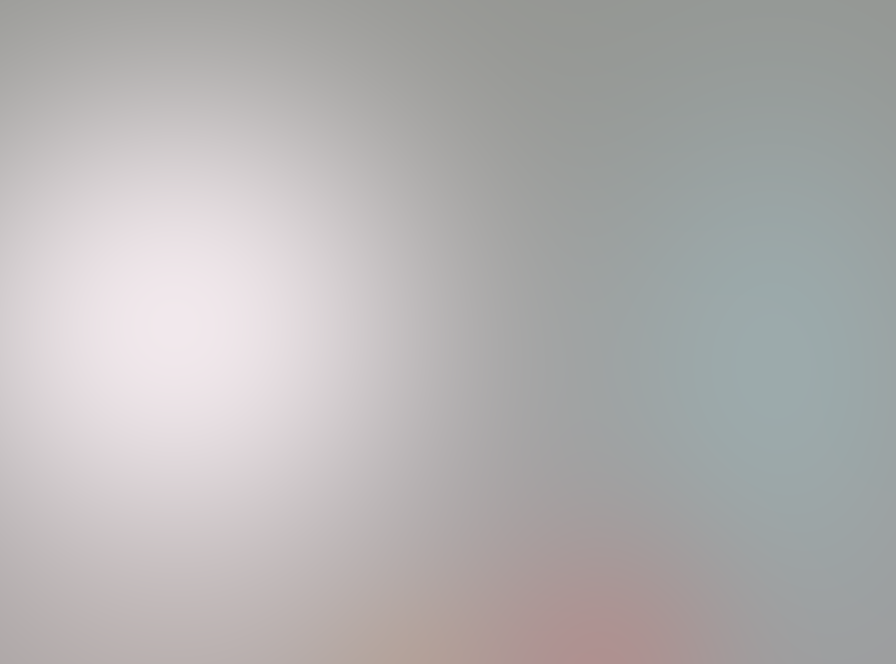
Write a Shadertoy shader that draws this background.

```glsl
// Soft blurred backdrop: a pale pink glow on grey, with teal and rose tints.

// Base gradient
const vec3 GREY_BOTTOM = vec3(0.615, 0.605, 0.610);
const vec3 GREY_TOP    = vec3(0.580, 0.585, 0.570);

// Glow colours
const vec3 PALE_PINK = vec3(0.945, 0.910, 0.925);
const vec3 TEAL      = vec3(0.610, 0.667, 0.672);
const vec3 ROSE      = vec3(0.690, 0.560, 0.555);
const vec3 TAN       = vec3(0.700, 0.620, 0.570);
const vec3 WARM_GREY = vec3(0.735, 0.685, 0.670);

// Glow centres and radii, as fractions of the canvas
const vec2 PINK_CENTER = vec2(0.195, 0.510);
const vec2 PINK_RADIUS = vec2(0.290, 0.385);
const vec2 TEAL_CENTER = vec2(0.866, 0.445);
const vec2 TEAL_RADIUS = vec2(0.210, 0.420);
const vec2 ROSE_CENTER = vec2(0.665, -0.020);
const vec2 ROSE_RADIUS = vec2(0.150, 0.210);
const vec2 TAN_CENTER  = vec2(0.470, -0.020);
const vec2 TAN_RADIUS  = vec2(0.130, 0.140);
const vec2 WARM_CENTER = vec2(0.210, 0.000);
const vec2 WARM_RADIUS = vec2(0.300, 0.280);

// Falloff exponents: higher values give a flatter core
const float SOFT_FALLOFF = 2.0;
const float PINK_FALLOFF = 2.2;

// Elliptical bell: 1 at the centre, fading smoothly to 0
float glow(vec2 uv, vec2 center, vec2 radius, float falloff) {
    float d = length((uv - center) / radius);
    return exp(-pow(max(d, 1e-4), falloff));
}

void mainImage(out vec4 fragColor, in vec2 fragCoord) {
    vec2 uv = fragCoord / iResolution.xy;

    // Grey ground
    vec3 color = mix(GREY_BOTTOM, GREY_TOP, smoothstep(0.0, 1.0, uv.y));

    // Coloured tints
    color = mix(color, TEAL, glow(uv, TEAL_CENTER, TEAL_RADIUS, SOFT_FALLOFF));
    color = mix(color, WARM_GREY, 0.60 * glow(uv, WARM_CENTER, WARM_RADIUS, SOFT_FALLOFF));
    color = mix(color, TAN, 0.75 * glow(uv, TAN_CENTER, TAN_RADIUS, SOFT_FALLOFF));
    color = mix(color, ROSE, 0.90 * glow(uv, ROSE_CENTER, ROSE_RADIUS, SOFT_FALLOFF));

    // Main light
    color = mix(color, PALE_PINK, glow(uv, PINK_CENTER, PINK_RADIUS, PINK_FALLOFF));

    fragColor = vec4(color, 1.0);
}
```
